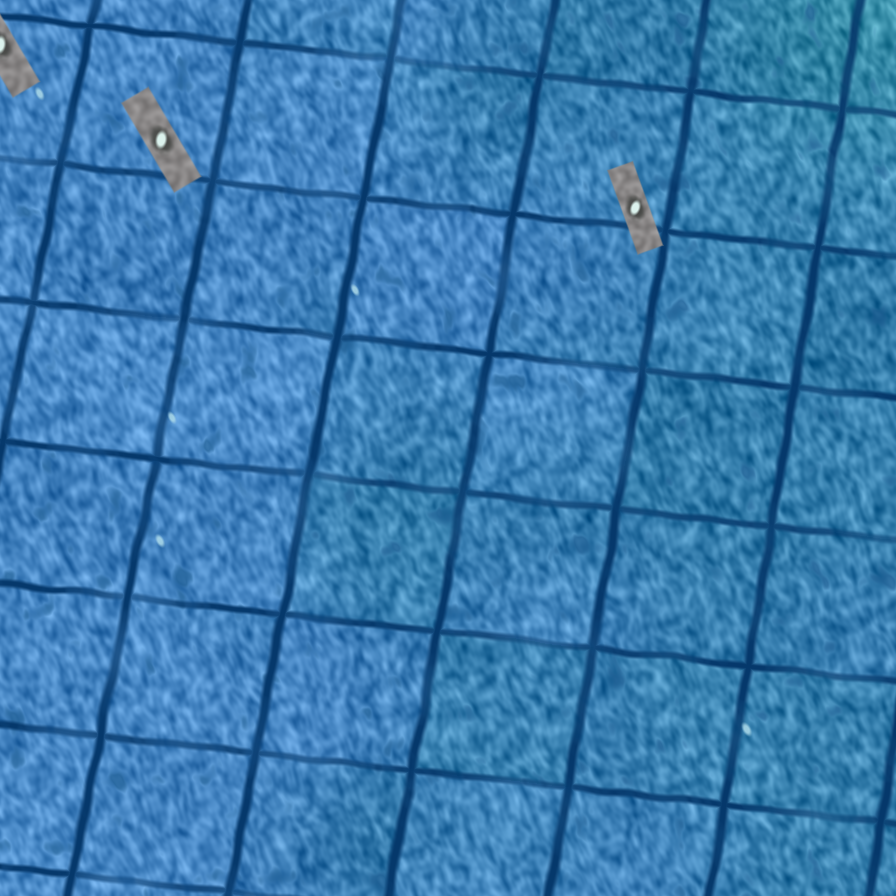
Reproduce this texture procedurally as a Shadertoy shader.

```glsl
#define TILE_BLUE vec3(0.275, 0.525, 0.765)
#define TILE_TEAL vec3(0.205, 0.495, 0.675)
#define GROUT vec3(0.02, 0.22, 0.42)
#define TAG_GREY vec3(0.54, 0.53, 0.53)
#define COLUMN_PITCH 0.1706
#define ROW_PITCH 0.1582
#define COLUMN_WIDTH 0.0062
#define ROW_WIDTH 0.0047
#define GRAIN 0.21
#define TAG_HALF vec2(0.0175, 0.058)

vec2 hash2(vec2 p) {
    vec3 q = fract(p.xyx * vec3(0.1031, 0.1030, 0.0973));
    q += dot(q, q.yzx + 33.33);
    return fract((q.xx + q.yz) * q.zy);
}

float gradDot(vec2 cell, vec2 f, vec2 corner) {
    float angle = 6.28318 * hash2(cell + corner + 57.0).x;
    return dot(vec2(cos(angle), sin(angle)), f - corner);
}

float gradientNoise(vec2 p) {
    vec2 i = floor(p), f = p - i;
    vec2 w = f * f * f * (f * (f * 6.0 - 15.0) + 10.0);
    return mix(mix(gradDot(i, f, vec2(0, 0)), gradDot(i, f, vec2(1, 0)), w.x),
               mix(gradDot(i, f, vec2(0, 1)), gradDot(i, f, vec2(1, 1)), w.x), w.y);
}

mat2 rotation(float a) {
    return mat2(cos(a), -sin(a), sin(a), cos(a));
}

// Slanted grid whose columns fan out slightly towards the bottom
vec2 gridCoord(vec2 p) {
    float down = 1.0 - p.y;
    return vec2((p.x - 0.107 + 0.210 * down) / (COLUMN_PITCH + 0.0083 * down),
                (down - 0.110 * p.x - 0.018) / ROW_PITCH);
}

// Soft band around a joint
float joint(float d, float halfWidth) {
    return 1.0 - smoothstep(0.25 * halfWidth, 1.35 * halfWidth, d);
}

// Sparse bright flecks, at most one per cell
float flecks(vec2 p) {
    vec2 q = p * 14.0, cell = floor(q), r = hash2(cell + 9.0);
    vec2 d = rotation(0.5) * (q - cell - 0.25 - 0.5 * r);
    float size = 0.06 + 0.05 * r.y;
    return step(0.955, hash2(cell + 71.0).x)
         * (1.0 - smoothstep(0.4, 1.2, length(d * vec2(1.5, 0.8)) / size));
}

// Grey tag with a dark ring and a pale oval
vec3 drawTag(vec3 color, vec2 p, vec4 tag) {
    vec2 q = rotation(tag.z) * (p - tag.xy) / tag.w;
    vec2 d = abs(q) - TAG_HALF;
    float edge = max(d.x, d.y);
    float r = length(q * vec2(1.25, 0.85) + 0.002 * gradientNoise(q * 150.0));
    vec3 face = TAG_GREY + 0.16 * gradientNoise(q * 90.0);
    face = mix(face, vec3(0.25, 0.26, 0.25), 0.85 * (1.0 - smoothstep(0.008, 0.018, r)));
    vec2 oval = rotation(-0.7) * q;
    face = mix(face, vec3(0.86, 0.95, 0.93), 1.0 - smoothstep(0.004, 0.009, length(oval * vec2(1.2, 0.75))));
    return mix(color, face, 1.0 - smoothstep(-0.0015, 0.0015, edge));
}

void mainImage(out vec4 fragColor, in vec2 fragCoord) {
    vec2 p = fragCoord / iResolution.xy;
    vec2 wobble = vec2(gradientNoise(p * 22.0), gradientNoise(p * 22.0 + 40.0));
    vec2 g = gridCoord(p + 0.0035 * wobble);
    vec2 tile = floor(g);
    vec2 tileRandom = hash2(tile + 20.0) - 0.5;

    // Base tint drifts to teal on the right, with small steps between tiles
    float drift = p.x + 0.45 * gradientNoise(p * 3.5 + 5.0) + 0.35 * tileRandom.x;
    vec3 color = mix(TILE_BLUE, TILE_TEAL, smoothstep(0.2, 0.9, drift));
    color += 0.035 * tileRandom.y + 0.05 * gradientNoise(p * 8.0);
    color += vec3(0.03, 0.08, 0.0) * smoothstep(0.3, 0.0, distance(p, vec2(1.0)));

    // Streaky mottling in three sizes
    vec2 s = rotation(0.4) * (p + 0.006 * wobble);
    float grain = gradientNoise(s * vec2(85.0, 50.0))
                + 0.7 * gradientNoise(s * vec2(150.0, 85.0) + 13.0)
                + 0.5 * gradientNoise(p * 36.0 + 31.0);
    color += GRAIN * grain * vec3(1.0, 0.95, 0.88);

    // Scattered dark stains
    float stain = smoothstep(0.34, 0.6, gradientNoise(p * 27.0 + 3.0) + 0.25 * grain);
    color = mix(color, vec3(0.08, 0.33, 0.54), 0.65 * stain);

    // Joints, worn along their length; rows are fainter than columns
    vec2 d = abs(g - floor(g + 0.5)) * vec2(COLUMN_PITCH, ROW_PITCH);
    vec2 lineId = floor(g + 0.5);
    float columnWear = 0.93 + 0.55 * gradientNoise(vec2(lineId.x * 7.3, g.y * 1.7)) + 0.15 * grain;
    float rowWear = 0.76 + 0.75 * gradientNoise(vec2(g.x * 1.5, lineId.y * 5.7 + 0.4)) + 0.2 * grain;
    float columns = joint(d.x, COLUMN_WIDTH) * clamp(columnWear, 0.3, 1.0);
    float rows = joint(d.y, ROW_WIDTH) * clamp(rowWear, 0.25, 1.0);
    color = mix(color, GROUT, max(columns, rows));

    color = mix(color, vec3(0.68, 0.86, 0.92), 0.85 * flecks(p));

    // Tags: centre, tilt, scale
    vec4 tags[3] = vec4[3](vec4(0.180, 0.844, 0.533, 1.0),
                           vec4(0.709, 0.768, 0.346, 0.86),
                           vec4(0.000, 0.950, 0.533, 1.0));
    for (int i = 0; i < 3; i++) color = drawTag(color, p, tags[i]);

    fragColor = vec4(clamp(color, 0.0, 1.0), 1.0);
}
```
